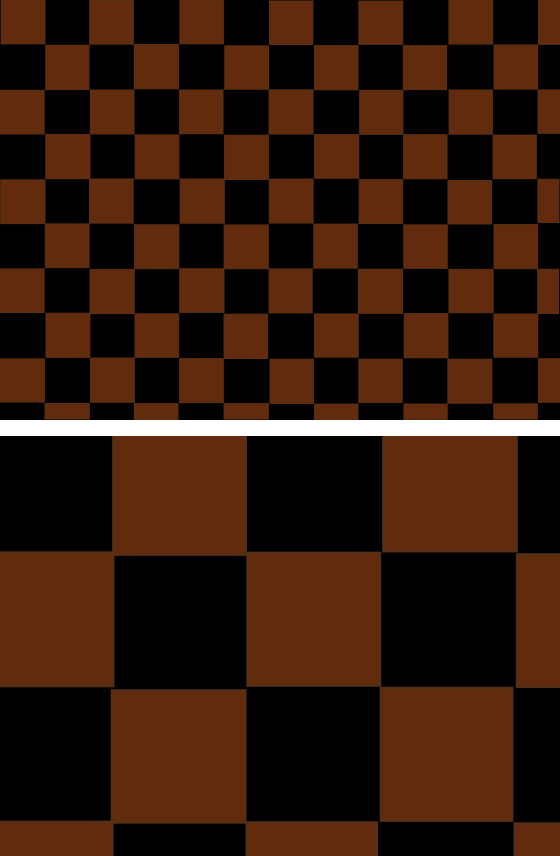
Top, the full canvas; bottom, a detail of the centre.
Give the GLSL for this pattern, as a WebGL 1 fragment shader.

```glsl
precision highp float;
// Brown and black checkerboard of slightly uneven squares with a thin dull rim.

#define ROWS 9.375                      // cells down the canvas
#define JITTER 0.022                    // edge wander, in cells
#define RIM_WIDTH 0.016                 // rim thickness, in cells
#define GROUND vec3(0.0, 0.0, 0.0)
#define BROWN vec3(0.384, 0.169, 0.051)
#define RIM vec3(0.33, 0.19, 0.09)

uniform vec2 u_resolution;

float hash(vec2 p) {
  return fract(sin(dot(p, vec2(127.1, 311.7))) * 43758.5453);
}

// Two independent offsets in -JITTER..JITTER
vec2 wander(vec2 cell, float seed) {
  vec2 h = vec2(hash(cell + seed), hash(cell + seed + 17.3));
  return (h * 2.0 - 1.0) * JITTER;
}

// Signed distance to the box spanning lo..hi
float boxDistance(vec2 p, vec2 lo, vec2 hi) {
  vec2 d = max(lo - p, p - hi);
  return length(max(d, 0.0)) + min(max(d.x, d.y), 0.0);
}

void main() {
  // Cell units, counted from the top left
  float pixel = ROWS / u_resolution.y;
  vec2 grid = u_resolution * pixel;
  vec2 p = vec2(gl_FragCoord.x, u_resolution.y - gl_FragCoord.y) * pixel;

  vec3 color = GROUND;

  // Neighbours are included because squares may cross cell borders
  for (int j = -1; j <= 1; j++) {
    for (int i = -1; i <= 1; i++) {
      vec2 cell = floor(p) + vec2(float(i), float(j));
      bool onGrid = min(cell.x, cell.y) >= 0.0 && all(lessThan(cell, grid));
      bool isBrown = mod(cell.x + cell.y, 2.0) < 0.5;
      if (onGrid && isBrown) {
        // Shared shift plus a smaller change of size
        vec2 shift = wander(cell, 3.1) * 0.7;
        vec2 grow = wander(cell, 41.7) * 0.3;
        vec2 lo = cell + shift - grow;
        vec2 hi = min(cell + 1.0, grid) + shift + grow;
        float d = boxDistance(p, lo, hi);

        // Rim around the flat fill, then the smoothed outer edge
        float inner = clamp(0.5 - (d + RIM_WIDTH) / pixel, 0.0, 1.0);
        float cover = clamp(0.5 - d / pixel, 0.0, 1.0);
        color = mix(color, mix(RIM, BROWN, inner), cover);
      }
    }
  }

  gl_FragColor = vec4(color, 1.0);
}
```
